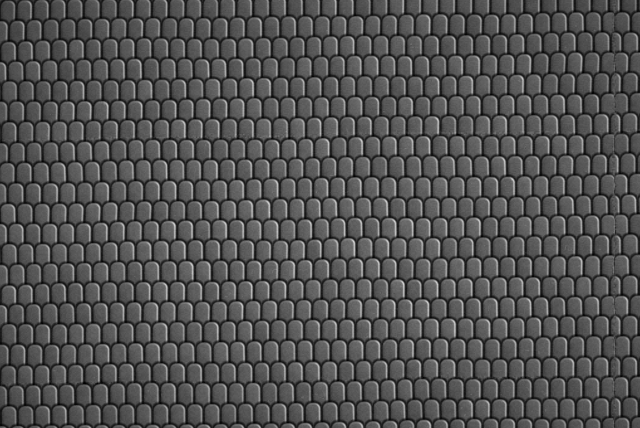
This texture is drawn by a WebGL 1 fragment shader. Its source:

```glsl
precision highp float;
// Sheet of small embossed arch-topped tiles in grey, staggered by half a tile per row.
// Rows are painted back to front with a rounded distance function; each lower row
// shades the one above. Creases, flecks and grain add wear.

uniform vec2 u_resolution;

float hash(vec2 p) {
  return fract(sin(dot(p, vec2(127.1, 311.7))) * 43758.5453);
}

float noise(vec2 p) {
  vec2 i = floor(p);
  vec2 f = fract(p);
  f = f * f * (3.0 - 2.0 * f);
  return mix(mix(hash(i), hash(i + vec2(1.0, 0.0)), f.x),
             mix(hash(i + vec2(0.0, 1.0)), hash(i + vec2(1.0, 1.0)), f.x), f.y);
}

// Soft line of the given width around zero
float ridge(float x, float width) {
  return exp(-x * x / (width * width));
}

// Distance to a tile with a rounded top at y = 0, open downwards
float archDistance(vec2 p) {
  vec2 q = vec2(abs(p.x) - 0.08, p.y + 0.38);
  return length(max(q, 0.0)) + min(max(q.x, q.y), 0.0) - 0.38;
}

// Brightness of one tile face, lit from the right
float tileFace(vec2 p, float d, vec2 id) {
  float side = p.x / 0.46;
  float face = 0.355 + 0.04 * (hash(id) - 0.5) + 0.035 * (p.y + 0.6);
  face += 0.03 * side;
  float rim = ridge(d + 0.1, 0.055);
  float shine = 0.7 + 0.6 * hash(id + 17.3);
  face += rim * shine * (0.24 * smoothstep(0.1, 0.8, side)
                       + 0.07 * smoothstep(-0.5, -0.1, p.y));
  face -= 0.07 * smoothstep(-0.22, 0.0, d) * smoothstep(0.2, -0.9, side);
  return face * mix(1.0, 0.6, smoothstep(-0.07, 0.0, d));
}

void main() {
  vec2 uv = gl_FragCoord.xy / u_resolution;

  // Sheet coordinates: 37.8 tiles across, 21.1 gently climbing rows
  vec2 sheet = (uv - vec2(0.357, 0.6275)) * vec2(37.8, 21.1);
  sheet.y -= 0.45 * (uv.x - 0.357);
  sheet += 0.1 * (vec2(noise(uv * 9.0), noise(uv * 9.0 + 40.0)) - 0.5);

  // Vertical joint near the right edge
  float jointX = uv.x - 0.96 - 0.004 * (noise(vec2(3.0, uv.y * 30.0)) - 0.5);
  sheet.x += 0.3 * smoothstep(-0.002, 0.002, jointX);

  float blur = max(0.03, 37.8 / u_resolution.x * 0.6);
  float tone = 0.2;

  // Rows from back to front
  for (int i = 0; i < 3; i++) {
    float row = floor(sheet.y) + 2.0 - float(i);
    float x = sheet.x + 0.5 * mod(row, 2.0) + 0.12 * (hash(vec2(row, 5.0)) - 0.5) + 0.5;
    vec2 id = vec2(floor(x), row);
    vec2 p = vec2(fract(x) - 0.5, (sheet.y - row) * 1.2);
    p.y += 0.04 * (hash(vec2(row, 9.0)) - 0.5);
    float d = archDistance(p);
    tone *= mix(0.3, 1.0, smoothstep(0.01, 0.19, d));
    tone = mix(tone, tileFace(p, d, id), smoothstep(blur, -blur, d));
  }

  // Creases along two rows and the joint
  float crease = max(ridge(sheet.y - 1.12, 0.1), ridge(sheet.y + 10.95, 0.1));
  crease *= 0.3 + 0.7 * noise(vec2(uv.x * 14.0, sheet.y));
  float joint = ridge(jointX, 0.003);
  float roughness = noise(uv * vec2(420.0, 280.0));
  tone += crease * 0.2 * (roughness - 0.4);
  tone = mix(tone, 0.16 + 0.32 * roughness, joint * 0.6);

  // Scattered flecks, denser toward the right
  float fleck = smoothstep(0.82, 0.95, noise(uv * vec2(190.0, 127.0) + 70.0));
  float worn = smoothstep(0.5, 0.8, noise(uv * vec2(24.0, 16.0)) + 0.2 * uv.x);
  tone += 0.13 * fleck * worn * (roughness - 0.35);

  // Grain and uneven light
  tone += 0.05 * (noise(uv * vec2(510.0, 340.0) + 11.0) - 0.5);
  tone += 0.03 * (noise(uv * vec2(110.0, 74.0)) - 0.5);
  vec2 fromCentre = uv - vec2(0.52, 0.48);
  tone *= 1.08 - 0.5 * dot(fromCentre, fromCentre);

  gl_FragColor = vec4(vec3(clamp(tone, 0.0, 1.0)), 1.0);
}
```
